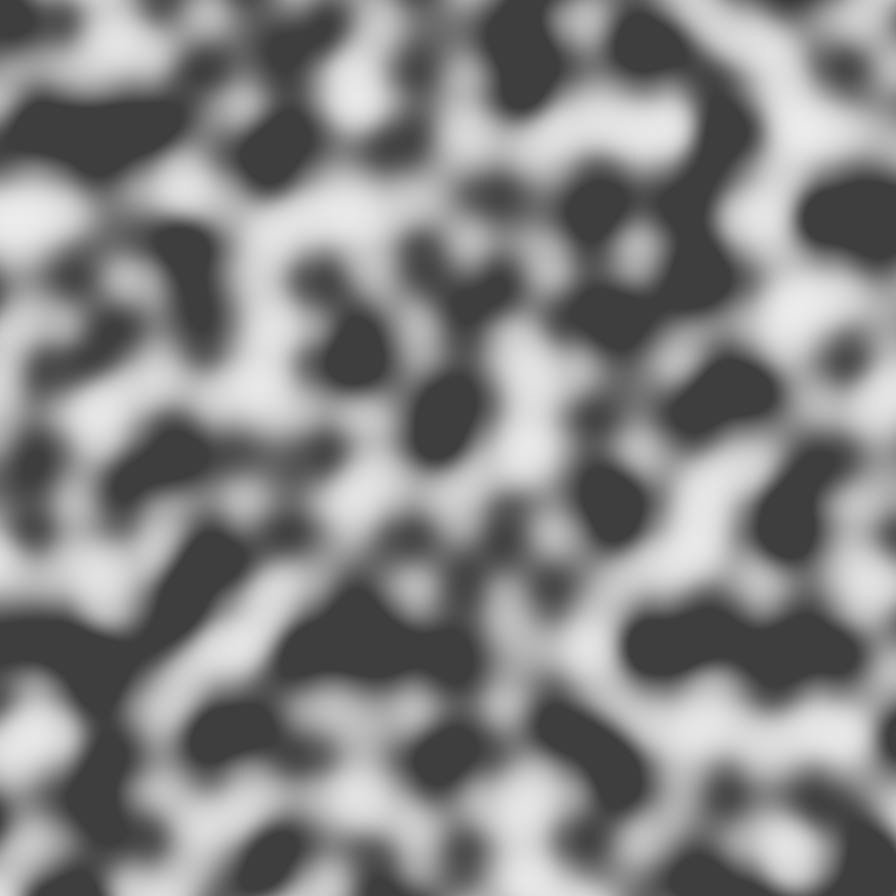
Write a Shadertoy shader that draws this texture.

```glsl
// Soft grey gradient noise whose hollows flatten into even dark blobs.

const float CELLS_PER_CANVAS = 10.4;
const vec2  LATTICE_OFFSET   = vec2(17.37, 42.61);
const float MID_GREY         = 0.505;
const float GREY_RANGE       = 0.45;
const float CONTRAST         = 3.0;
const float DARK_FLOOR       = 0.243;

// Integer hash of a lattice point, giving two values in 0..1.
vec2 hash2(ivec2 cell) {
    uvec2 v = uvec2(cell) * 1664525u + 1013904223u;
    v.x += v.y * 1664525u;
    v.y += v.x * 1664525u;
    v ^= v >> 16u;
    v.x += v.y * 1664525u;
    v.y += v.x * 1664525u;
    v ^= v >> 16u;
    return vec2(v & 65535u) / 65535.0;
}

// Unit slope direction at a lattice point.
vec2 gradientAt(ivec2 cell) {
    return normalize(hash2(cell) - 0.5 + 1e-5);
}

// Height of one corner's sloping plane at the local position.
float cornerSlope(ivec2 cell, ivec2 corner, vec2 local) {
    return dot(gradientAt(cell + corner), local - vec2(corner));
}

// Gradient noise with quintic blending, centred on zero.
float gradientNoise(vec2 p) {
    ivec2 cell = ivec2(floor(p));
    vec2 f = fract(p);
    vec2 blend = f * f * f * (f * (f * 6.0 - 15.0) + 10.0);
    float lower = mix(cornerSlope(cell, ivec2(0, 0), f),
                      cornerSlope(cell, ivec2(1, 0), f), blend.x);
    float upper = mix(cornerSlope(cell, ivec2(0, 1), f),
                      cornerSlope(cell, ivec2(1, 1), f), blend.x);
    return mix(lower, upper, blend.y);
}

// Compress the highlights softly and cut the shadows to a flat tone.
float toneCurve(float height, float contrast, float darkFloor) {
    float grey = MID_GREY + GREY_RANGE * tanh(contrast * height);
    return max(grey, darkFloor);
}

void mainImage(out vec4 fragColor, in vec2 fragCoord) {
    vec2 uv = fragCoord / iResolution.y;
    float height = gradientNoise(uv * CELLS_PER_CANVAS + LATTICE_OFFSET);
    fragColor = vec4(vec3(toneCurve(height, CONTRAST, DARK_FLOOR)), 1.0);
}
```
